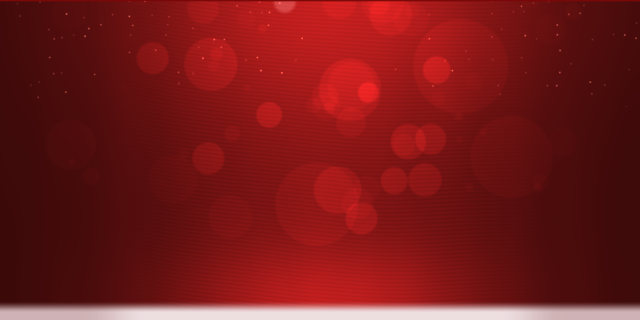
This background is drawn by a WebGL 2 fragment shader. Its source:

```glsl
#version 300 es
precision highp float;
// Deep red stage backdrop: warm light from above and below, soft bokeh discs,
// fine wavy lines, sparkles near the top and a pale blurred floor.
// Light is summed as one scalar, tinted red, then the floor is laid over it.

uniform vec2 u_resolution;
out vec4 fragColor;

// Lengths are in canvas heights, origin at the lower left
const vec3 RED_TINT = vec3(1.0, 0.155, 0.155);
const vec3 SPARK_COLOR = vec3(0.55, 0.36, 0.30);
const vec3 FLOOR_CENTER = vec3(0.93, 0.87, 0.88);
const vec3 FLOOR_SIDE = vec3(0.81, 0.70, 0.71);
const vec3 TOP_EDGE = vec3(0.48, 0.03, 0.03);
const float CENTER_X = 1.03;
const float AMBIENT = 0.22;
const float COLUMN_LIGHT = 0.26;
const float TOP_LIGHT = 0.30;
const float BOTTOM_LIGHT = 0.27;
const float LINE_SPACING = 0.0122;
const float LINE_STRENGTH = 0.022;
const float DISC_SOFTNESS = 0.005;
const float SPARK_CELL = 0.036;
const int SMALL_DISCS = 44;

// Leading bokeh discs: center x, center y, radius
const vec3 LEAD_DISCS[16] = vec3[16](
    vec3(1.094, 0.719, 0.097), vec3(1.440, 0.792, 0.148),
    vec3(0.659, 0.799, 0.083), vec3(0.477, 0.818, 0.050),
    vec3(0.841, 0.641, 0.040), vec3(1.151, 0.711, 0.032),
    vec3(1.055, 0.406, 0.074), vec3(0.651, 0.505, 0.050),
    vec3(1.232, 0.435, 0.042), vec3(1.130, 0.318, 0.050),
    vec3(1.599, 0.510, 0.128), vec3(1.328, 0.438, 0.052),
    vec3(1.276, 0.557, 0.055), vec3(1.346, 0.565, 0.048),
    vec3(1.365, 0.781, 0.043), vec3(0.990, 0.362, 0.130));

vec2 hash2(vec2 p) {
    vec3 q = fract(p.xyx * vec3(0.1031, 0.1030, 0.0973));
    q += dot(q, q.yzx + 33.33);
    return fract((q.xx + q.yz) * q.zy);
}

float gradientNoise(vec2 p) {
    vec2 cell = floor(p), f = fract(p);
    vec2 u = f * f * (3.0 - 2.0 * f);
    vec2 e = vec2(0.0, 1.0);
    float a = dot(hash2(cell) * 2.0 - 1.0, f);
    float b = dot(hash2(cell + e.yx) * 2.0 - 1.0, f - e.yx);
    float c = dot(hash2(cell + e.xy) * 2.0 - 1.0, f - e.xy);
    float d = dot(hash2(cell + e.yy) * 2.0 - 1.0, f - e.yy);
    return mix(mix(a, b, u.x), mix(c, d, u.x), u.y);
}

// Elliptical Gaussian falloff
float glow(vec2 offset, vec2 size) {
    vec2 q = offset / size;
    return exp(-dot(q, q));
}

float disc(vec2 p, vec2 center, float radius, float softness) {
    return 1.0 - smoothstep(-softness, softness, length(p - center) - radius);
}

float stageLight(vec2 p) {
    float dx = p.x - CENTER_X;
    float light = AMBIENT + COLUMN_LIGHT * exp(-dx * dx / 0.38);
    light += TOP_LIGHT * glow(vec2(dx, 1.0 - p.y), vec2(0.64, 0.38));
    light += BOTTOM_LIGHT * glow(vec2(dx, p.y - 0.06), vec2(0.45, 0.17));
    return light + 0.02 * gradientNoise(p * vec2(9.0, 1.5));
}

float bokeh(vec2 p) {
    float sum = 0.0;
    for (int i = 0; i < 16; i++) {
        vec3 d = LEAD_DISCS[i];
        float strength = mix(0.24, 0.10, smoothstep(0.03, 0.13, d.z));
        sum += strength * disc(p, d.xy, d.z, DISC_SOFTNESS);
    }
    // Fainter discs fill the column of light
    for (int i = 0; i < SMALL_DISCS; i++) {
        vec2 h = hash2(vec2(float(i), 7.0));
        vec2 k = hash2(vec2(float(i), 19.0));
        vec2 center = vec2(mix(0.2, 1.8, h.x), mix(0.12, 1.02, sqrt(h.y)));
        float radius = mix(0.010, 0.085, k.x * k.x);
        sum += mix(0.03, 0.10, k.y) * disc(p, center, radius, DISC_SOFTNESS);
    }
    return sum;
}

float waveLines(vec2 p) {
    float bend = p.x - 1.35;
    float height = p.y - 0.1 * bend * bend + 0.015 * gradientNoise(p * 3.0);
    float mask = smoothstep(0.75, 0.3, abs(p.x - CENTER_X));
    return mask * sin(6.2832 * height / LINE_SPACING);
}

float sparkles(vec2 p, float pixel) {
    vec2 cell = floor(p / SPARK_CELL);
    vec2 h = hash2(cell + 3.0), k = hash2(cell + 41.0);
    vec2 center = (cell + 0.2 + 0.6 * h) * SPARK_CELL;
    float density = 0.30 * smoothstep(0.62, 0.85, p.y);
    density *= smoothstep(0.1, 0.35, abs(p.x - 1.12));
    float dotShape = disc(p, center, 0.0022, max(pixel, 0.001));
    return step(k.x, density) * mix(0.25, 1.0, k.y * k.y) * dotShape;
}

void main() {
    float pixel = 1.0 / u_resolution.y;
    vec2 p = gl_FragCoord.xy * pixel;

    // Red light, discs and lines
    float light = stageLight(p);
    light *= 1.0 + bokeh(p);
    light += LINE_STRENGTH * waveLines(p);
    vec3 color = light * RED_TINT;

    // Sparkles and the hot spot at the top
    color += SPARK_COLOR * sparkles(p, pixel);
    color += vec3(0.10, 0.16, 0.16) * disc(p, vec2(0.89, 0.995), 0.034, 0.008);
    color = mix(color, TOP_EDGE, smoothstep(0.996 - pixel, 0.996 + pixel, p.y));

    // Pale floor with a blurred upper edge
    float side = smoothstep(0.55, 0.75, abs(p.x - 1.01));
    vec3 floorColor = mix(FLOOR_CENTER, FLOOR_SIDE, side);
    color = mix(color, floorColor, 1.0 - smoothstep(0.022, 0.060, p.y));
    fragColor = vec4(clamp(color, 0.0, 1.0), 1.0);
}
```
